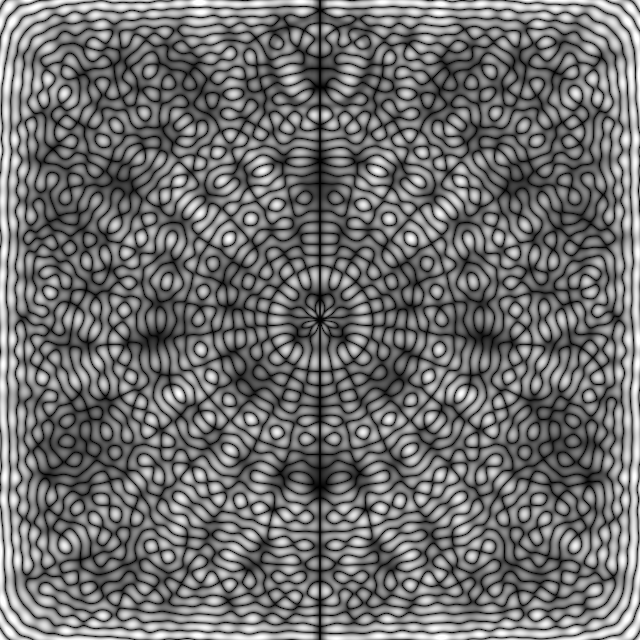
Give the GLSL for this pattern, as a three.js fragment shader.

```glsl
// Grey standing-wave interference: thirteen plane waves, mirrored about a dark vertical line.
varying vec2 vUv;

const float WAVE_NUMBER = 216.0;
const float FOLD = 13.0;
const int WAVE_PAIRS = 6;

float hash(float n) {
  return fract(sin(n * 12.9898) * 43758.5453);
}

// Waves in thirteen even directions, paired so the sum is odd in x.
float waveSum(vec2 p) {
  float sum = sin(WAVE_NUMBER * p.x);
  for (int i = 1; i <= WAVE_PAIRS; i++) {
    float angle = 6.2831853 * float(i) / FOLD;
    float phase = 1.5 * (hash(float(i)) - 0.5);
    vec2 q = WAVE_NUMBER * p * vec2(cos(angle), sin(angle));
    sum += 2.0 * sin(q.x) * cos(q.y + phase);
  }
  return sum / 2.55;
}

// Fans of stripes across the radius, split by spokes.
float fans(vec2 p) {
  float r = length(p);
  float theta = atan(p.y, p.x);
  float rings = cos(WAVE_NUMBER * r + 0.9 * sin(p.y * 25.0));
  float zone = smoothstep(0.12, 0.2, r) * (1.0 - smoothstep(0.36, 0.52, r));
  float hub = smoothstep(0.0, 0.02, r) * exp(-r * r / 0.0016);
  return 1.25 * zone * rings * cos(FOLD * theta) + 0.9 * hub * cos(9.0 * theta);
}

// Square distance from the middle with rounded corners, 0.5 at the sides.
float squareRadius(vec2 p) {
  vec2 a = pow(abs(p) * 2.0 + 1e-4, vec2(14.0));
  return 0.5 * pow(a.x + a.y + 1e-20, 1.0 / 14.0);
}

// Soft dark blot, repeated on both sides of the mirror line.
float blot(vec2 p, vec2 center, float size) {
  vec2 d = (vec2(abs(p.x), p.y) - center) / size;
  return exp(-dot(d, d));
}

void main() {
  vec2 p = vUv - 0.5;

  // Strong stripes that run along the four sides, bowed a little
  float m = squareRadius(p);
  float edge = exp(-max(0.5 - m, 0.0) / 0.06);
  float bow = 0.5 * sin(p.x * 40.0) * sin(p.y * 40.0) + 12.0 * dot(p, p);
  float side = clamp(p.x * 80.0, -1.0, 1.0);
  float field = 0.9 * (1.0 - 0.65 * edge) * waveSum(p) + fans(p);
  field += 2.4 * edge * side * cos(WAVE_NUMBER * m + bow);

  // Thin black nodal lines between soft grey crests
  float tone = 0.62 * pow(field * field + 0.0001, 0.22) - 0.085;

  // Broad shadows where the waves cancel
  float shade = 0.65 * blot(p, vec2(0.0, 0.205), 0.045);
  shade += 0.65 * blot(p, vec2(0.0, -0.235), 0.045);
  shade += 0.4 * blot(p, vec2(0.22, 0.0), 0.05);
  shade += 0.4 * blot(p, vec2(0.3, 0.21), 0.05);
  shade += 0.35 * blot(p, vec2(0.4, 0.18), 0.05);
  shade += 0.35 * blot(p, vec2(0.21, 0.38), 0.05);
  shade += 0.35 * blot(p, vec2(0.11, -0.1), 0.04);
  shade += 0.35 * blot(p, vec2(0.15, 0.08), 0.03);
  shade += 0.4 * blot(p, vec2(0.38, -0.19), 0.06);
  shade += 0.35 * blot(p, vec2(0.28, -0.04), 0.04);

  // Dark oval near the top
  float oval = (length((p - vec2(0.0, 0.402)) / vec2(0.08, 0.07)) - 1.0) / 0.1;
  shade += 0.4 * exp(-oval * oval);
  tone *= 1.0 - min(shade, 0.8);

  // Brighter rim, black hub and the centre line
  tone *= 0.95 + 0.22 * edge;
  tone *= smoothstep(0.002, 0.011, length(p));
  tone *= smoothstep(0.0, 0.002, abs(p.x));

  gl_FragColor = vec4(vec3(clamp(tone, 0.0, 1.0)), 1.0);
}
```
